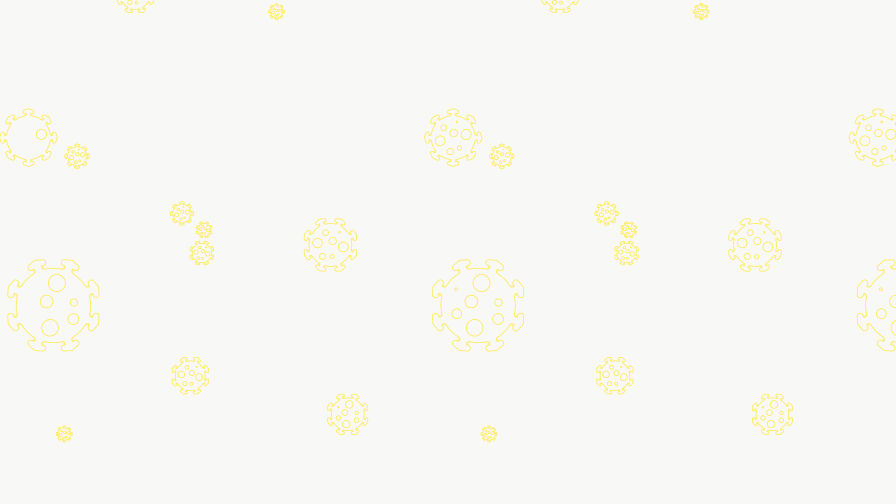
This pattern is drawn by a WebGL 2 fragment shader. Its source:

```glsl
#version 300 es
precision highp float;
// Thin yellow outlines of round, spiky cells scattered on an off-white ground.
// One tile of twelve cells repeats sideways; each cell is a distance function
// (disc, necks and caps folded into eight sectors) plus seven ring spots.

uniform vec2 u_resolution;
out vec4 fragColor;

// Lengths are in thousandths of the canvas height.
const float PI = 3.14159265;
const float SECTOR = PI / 4.0;
const float TILE_WIDTH = 842.6;
const float LINE_WIDTH = 1.45;
const float BARE_EDGE = 74.0;   // spots left of this are missing
const vec3 GROUND = vec3(0.973, 0.973, 0.967);
const vec3 YELLOW = vec3(1.0, 0.915, 0.26);

// Cells: centre, outer radius, turn in eighths of PI
const int CELL_COUNT = 12;
const vec4 CELLS[CELL_COUNT] = vec4[](
  vec4(268.5, 1011.0, 38.5, 0.0), vec4(548.6, 977.0, 16.0, 1.0),
  vec4(56.5, 727.0, 57.0, 1.0),   vec4(153.0, 690.0, 24.5, 1.0),
  vec4(361.0, 576.5, 23.5, 1.0),  vec4(405.0, 544.0, 16.5, 0.0),
  vec4(400.5, 498.0, 25.0, 0.0),  vec4(655.5, 514.0, 55.5, 0.0),
  vec4(106.0, 394.0, 96.5, 4.0),  vec4(377.5, 254.5, 38.5, 0.0),
  vec4(690.0, 178.0, 42.5, 4.0),  vec4(127.5, 139.0, 16.0, 1.0));

// Spots: centre and radius, relative to a cell of radius one
const int SPOT_COUNT = 7;
const vec3 SPOTS[SPOT_COUNT] = vec3[](
  vec3(-0.17, 0.44, 0.10), vec3(0.33, 0.45, 0.03), vec3(0.08, 0.14, 0.13),
  vec3(-0.46, 0.07, 0.17), vec3(0.46, -0.07, 0.175),
  vec3(-0.28, -0.41, 0.11), vec3(0.06, -0.42, 0.075));

mat2 rotation(float angle) {
  float c = cos(angle), s = sin(angle);
  return mat2(c, s, -s, c);
}

float smoothMin(float a, float b, float k) {
  float h = max(k - abs(a - b), 0.0) / k;
  return min(a, b) - h * h * k * 0.25;
}

float capsule(vec2 p, vec2 a, vec2 b, float radius) {
  vec2 pa = p - a, ba = b - a;
  return length(pa - ba * clamp(dot(pa, ba) / dot(ba, ba), 0.0, 1.0)) - radius;
}

// Disc with eight mushroom-shaped spikes, outer radius one
float cellDistance(vec2 p) {
  float angle = mod(atan(p.y, p.x), SECTOR) - 0.5 * SECTOR;
  vec2 q = length(p) * vec2(abs(sin(angle)), cos(angle));
  float disc = length(p) - 0.765;
  float neck = capsule(q, vec2(0.0, 0.6), vec2(0.0, 0.9), 0.075);
  float cap = capsule(q, vec2(0.0, 0.935), vec2(0.13, 0.895), 0.062);
  return smoothMin(smoothMin(disc, neck, 0.07), cap, 0.05);
}

// Share of a pixel covered by a line along distance zero
float stroke(float d, float width, float pixel) {
  vec2 edges = (d + vec2(0.5, -0.5) * width) / pixel + 0.5;
  edges = clamp(edges, 0.0, 1.0);
  return edges.x - edges.y;
}

// Line coverage of one cell at the point p
float cellInk(vec2 p, vec4 cell, float pixel) {
  float column = round((p.x - cell.x) / TILE_WIDTH);
  vec2 centre = cell.xy + vec2(column * TILE_WIDTH, 0.0);
  vec2 offset = p - centre;
  float radius = cell.z;
  if (length(offset) > radius * 1.1 + 2.0 * pixel) return 0.0;

  mat2 turn = rotation(cell.w * PI / 8.0);
  vec2 local = transpose(turn) * offset / radius;
  float ink = stroke(cellDistance(local) * radius, LINE_WIDTH, pixel);
  for (int i = 0; i < SPOT_COUNT; i++) {
    vec2 spot = turn * SPOTS[i].xy * radius;
    if (centre.x + spot.x < BARE_EDGE) continue;
    float d = length(offset - spot) - SPOTS[i].z * radius;
    ink += stroke(d, LINE_WIDTH, pixel);
  }
  return ink;
}

void main() {
  float pixel = 1000.0 / u_resolution.y;
  vec2 p = gl_FragCoord.xy * pixel;
  float ink = 0.0;
  for (int i = 0; i < CELL_COUNT; i++) ink += cellInk(p, CELLS[i], pixel);
  fragColor = vec4(mix(GROUND, YELLOW, min(ink, 1.0)), 1.0);
}
```
